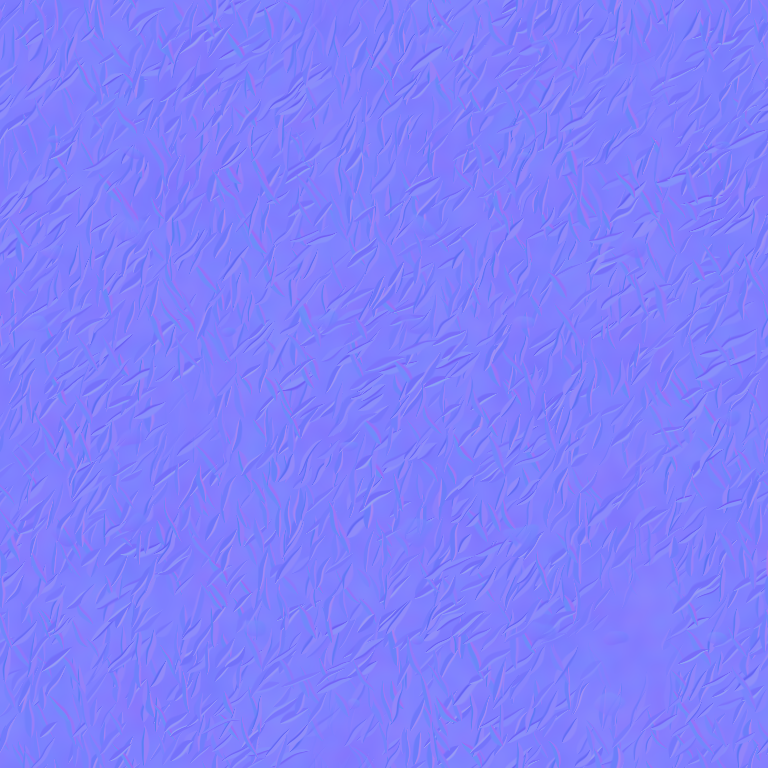
Give the GLSL for this texture map, as a Shadertoy shader.

```glsl
// Tangent-space normal map of short matted fur: tapered, slightly bent creases
// are scattered in grid cells and layered over a faintly uneven ground, with
// a few shallow dents. Slopes are composited, then encoded as colour (y down).

const float CELLS        = 28.0;               // crease cells across the canvas
const int   PER_CELL     = 3;                  // creases in each cell
const vec2  HALF_LENGTH  = vec2(0.45, 0.92);   // min, max in cells
const vec2  HALF_WIDTH   = vec2(0.13, 0.27);   // min, max in cells
const vec2  RELIEF       = vec2(0.07, 0.23);   // min, max slope of a crease
const float MAIN_ANGLE   = 1.04;               // up and to the right
const float CROSS_ANGLE  = 2.02;               // steep, up and to the left
const float CROSS_SHARE  = 0.20;
const float ANGLE_SPREAD = 1.15;
const float SWAY         = 0.55;               // regional turn of the creases
const float WARP         = 0.0050;             // kinks along the creases
const float GROUND_SLOPE = 0.085;
const vec2  GROUND_TILT  = vec2(0.004, 0.004);
const float DENT_CELLS   = 8.0;
const float DENT_SHARE   = 0.38;
const float DENT_SLOPE   = 0.15;
const float BLUE_FALL    = 0.09;               // blue lost on steep slopes
const vec3  FLAT_COLOR   = vec3(0.502, 0.502, 1.0);

vec4 hash4(vec2 p) {
    vec4 q = fract(p.xyxy * vec4(0.1031, 0.1030, 0.0973, 0.1099));
    q += dot(q, q.wzxy + 33.33);
    return fract((q.xxyz + q.yzzw) * q.zywx);
}

float cornerGradient(vec2 cell, vec2 offset, float period) {
    float angle = 6.2832 * hash4(mod(cell, period) + period).x;
    return dot(vec2(cos(angle), sin(angle)), offset);
}

// Gradient noise that repeats after a whole number of cells
float gradientNoise(vec2 p, float period) {
    vec2 i = floor(p), f = fract(p);
    vec2 s = f * f * f * (f * (f * 6.0 - 15.0) + 10.0);
    float a = cornerGradient(i, f, period);
    float b = cornerGradient(i + vec2(1, 0), f - vec2(1, 0), period);
    float c = cornerGradient(i + vec2(0, 1), f - vec2(0, 1), period);
    float d = cornerGradient(i + vec2(1, 1), f - vec2(1, 1), period);
    return mix(mix(a, b, s.x), mix(c, d, s.x), s.y);
}

vec2 noisePair(vec2 uv, float period) {
    return vec2(gradientNoise(uv * period, period),
                gradientNoise(uv * period + vec2(5.3, 2.7), period));
}

// Lays one crease over the slope; p is measured from its centre in cells
vec2 addCrease(vec2 slope, vec2 p, vec4 shape, vec4 look, float sway, float cover) {
    bool crossing = look.x < CROSS_SHARE;
    float angle = crossing ? CROSS_ANGLE + 0.4 * (look.y - 0.5)
                           : MAIN_ANGLE + ANGLE_SPREAD * (look.y - 0.5) + SWAY * sway;
    vec2 along = vec2(cos(angle), sin(angle));
    vec2 across = vec2(-along.y, along.x);

    float halfLength = mix(HALF_LENGTH.x, HALF_LENGTH.y, shape.z);
    float s = dot(p, along) / halfLength;
    float bend = 0.35 * (look.z - 0.5) * halfLength;
    float taper = max(1.0 - s * s, 0.0) * (0.75 - 0.25 * s);
    float width = mix(HALF_WIDTH.x, HALF_WIDTH.y, shape.w) * taper;
    float t = (dot(p, across) - bend * s * s) / max(width, 0.002);

    // A narrow steep flank meets a broad gentle one at the ridge
    float ridge = crossing ? -0.15 : (look.z < 0.5 ? -0.35 : 0.35);
    float facing = mix(-1.0 / (1.0 + ridge), 1.0 / (1.0 - ridge),
                       smoothstep(ridge - 0.2, ridge + 0.2, t));
    float relief = mix(RELIEF.x, RELIEF.y, look.w);
    if (!crossing && fract(look.w * 7.0) < 0.2) relief = -relief;

    float mask = (1.0 - smoothstep(0.5, 1.05, abs(t))) * smoothstep(0.0, 0.25, taper);
    return mix(slope, across * facing * relief, mask * cover);
}

vec2 addCreases(vec2 slope, vec2 uv) {
    vec2 p = uv * CELLS, base = floor(p);
    for (int y = -1; y <= 1; y++)
    for (int x = -1; x <= 1; x++) {
        vec2 cell = base + vec2(x, y);
        vec2 id = mod(cell, CELLS);
        vec2 region = noisePair((id + 0.5) / CELLS, 5.0);
        float cover = smoothstep(-0.5, -0.25, region.y);   // leaves bare patches
        for (int k = 0; k < PER_CELL; k++) {
            vec4 shape = hash4(id + 41.0 * float(k) + 3.0);
            vec4 look = hash4(id.yx + 67.0 * float(k) + 150.0);
            slope = addCrease(slope, p - cell - shape.xy, shape, look, region.x, cover);
        }
    }
    return slope;
}

// Sparse oval dents with a ragged outline
vec2 addDents(vec2 slope, vec2 uv, vec2 ragged) {
    vec2 p = uv * DENT_CELLS, cell = floor(p);
    vec4 place = hash4(mod(cell, DENT_CELLS) + 311.0);
    vec4 look = hash4(mod(cell, DENT_CELLS).yx + 423.0);
    float radius = mix(0.06, 0.19, look.x * look.x);
    vec2 q = (p - cell - mix(vec2(0.3), vec2(0.7), place.xy)) / radius;
    q = (q + 0.8 * ragged) * vec2(0.8, 1.25);
    float mask = (1.0 - smoothstep(0.7, 1.0, length(q))) * step(place.z, DENT_SHARE);
    vec2 tilt = 0.6 * (look.yz - vec2(0.7, 0.5)) - q * mix(1.1, 0.5, look.x);
    return mix(slope, tilt * DENT_SLOPE, 0.7 * mask);
}

void mainImage(out vec4 fragColor, in vec2 fragCoord) {
    vec2 uv = fragCoord / iResolution.y;
    vec2 kinks = noisePair(uv, 34.0);
    vec2 slope = GROUND_TILT + GROUND_SLOPE * (noisePair(uv, 9.0) + 0.7 * kinks);
    slope = addCreases(slope, uv + WARP * kinks);
    slope = addDents(slope, uv, kinks);

    // Encode the unit normal with its y axis pointing down
    vec3 normal = normalize(vec3(slope.x, -slope.y, 1.0));
    vec3 color = FLAT_COLOR + 0.5 * (normal - vec3(0, 0, 1));
    color.b -= BLUE_FALL * length(normal.xy);
    fragColor = vec4(color, 1.0);
}
```
